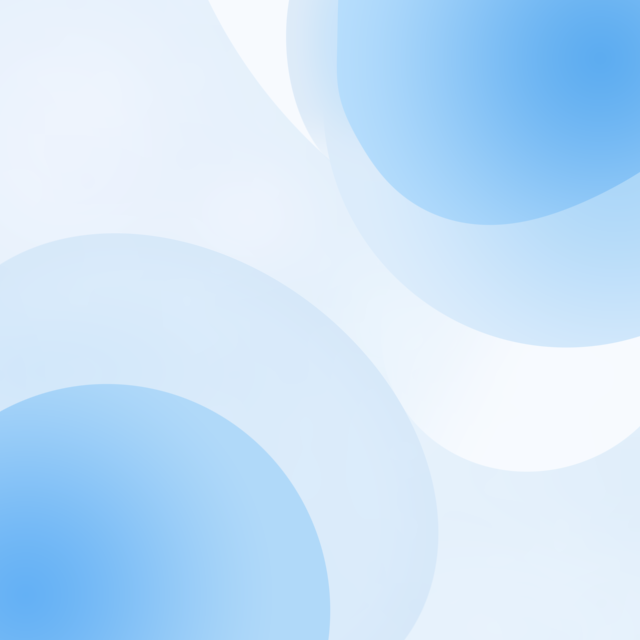
Write a WebGL 1 fragment shader that draws this background.

```glsl
precision highp float;
// Soft blue abstract background: large overlapping rounded panels.
// Each panel is an implicit ellipse or a polar curve, filled with a radial
// gradient over a pale ground; stepped noise adds faint watercolour patches.

uniform vec2 u_resolution;

#define EDGE_PIXELS 0.9
#define PATCH_STRENGTH 0.012
#define GROUND vec3(0.896, 0.943, 0.985)
#define LILAC_GLOW vec3(0.941, 0.958, 0.995)
#define PEARL_GLOW vec3(0.930, 0.965, 0.994)
#define WHITE_PANEL vec3(0.968, 0.981, 0.998)
#define MIST vec3(0.857, 0.922, 0.982)
#define SKY vec3(0.700, 0.854, 0.976)
#define AZURE_LOW vec3(0.392, 0.692, 0.960)
#define AZURE_HIGH vec3(0.362, 0.674, 0.942)

float hash(vec2 cell) {
  return fract(sin(dot(cell, vec2(127.1, 311.7))) * 43758.55);
}

float valueNoise(vec2 p) {
  vec2 cell = floor(p);
  vec2 f = fract(p);
  f = f * f * (3.0 - 2.0 * f);
  float low = mix(hash(cell), hash(cell + vec2(1.0, 0.0)), f.x);
  float high = mix(hash(cell + vec2(0.0, 1.0)), hash(cell + 1.0), f.x);
  return mix(low, high, f.y);
}

// Flat-toned patches, centered on zero
float patches(vec2 p) {
  float n = 0.65 * valueNoise(p * 7.0) + 0.35 * valueNoise(p * 17.0 + 5.0);
  return floor(n * 6.0) / 6.0 - 0.42;
}

// Approximate signed distance to an ellipse with the given half extents;
// tilt (-1..1) correlates the two axes and leans the shape.
float tiltedEllipse(vec2 p, vec2 center, vec2 extent, float tilt) {
  vec2 q = (p - center) / extent;
  float form = (dot(q, q) - 2.0 * tilt * q.x * q.y) / (1.0 - tilt * tilt);
  return (sqrt(form) - 1.0) * min(extent.x, extent.y);
}

// Polar curve: a mean radius, two cosine harmonics and a small bulge to the left.
float polarBlob(vec2 p, vec2 center, vec2 axis, vec3 harmonics, float bulge) {
  vec2 d = p - center;
  float radius = length(d);
  vec2 heading = d / max(radius, 0.0001);
  float c = dot(heading, axis);
  float outline = dot(harmonics, vec3(1.0, c, 2.0 * c * c - 1.0));
  float side = max(dot(heading, vec2(-0.985, -0.17)), 0.0);
  return radius - outline - bulge * pow(side, 25.0);
}

float cover(float dist) {
  float soft = EDGE_PIXELS / min(u_resolution.x, u_resolution.y);
  return 1.0 - smoothstep(-soft, soft, dist);
}

float glow(vec2 p, vec2 center, vec2 spread) {
  vec2 q = (p - center) / spread;
  return exp(-dot(q, q));
}

vec3 radialFill(vec2 p, vec2 center, float inner, float outer, vec3 core, vec3 rim) {
  float t = clamp((distance(p, center) - inner) / (outer - inner), 0.0, 1.0);
  return mix(core, rim, mix(t, smoothstep(0.0, 1.0, t), 0.5));
}

void main() {
  vec2 p = gl_FragCoord.xy / u_resolution;
  vec3 patchTint = vec3(1.0, 0.7, 0.25) * PATCH_STRENGTH * patches(p);

  // Pale ground with broad highlights
  vec3 color = GROUND;
  color = mix(color, LILAC_GLOW, 0.8 * glow(p, vec2(0.10, 0.78), vec2(0.22, 0.24)));
  color = mix(color, LILAC_GLOW, 0.7 * glow(p, vec2(0.39, 0.66), vec2(0.10, 0.09)));
  color = mix(color, PEARL_GLOW, 0.7 * glow(p, vec2(0.60, 0.49), vec2(0.10, 0.13)));
  color = mix(color, PEARL_GLOW, 0.4 * glow(p, vec2(0.78, 0.02), vec2(0.22, 0.12)));
  color -= vec3(0.014, 0.008, 0.003) * glow(p, vec2(0.98, 0.26), vec2(0.16, 0.12));
  color += patchTint;

  // White panels: upper sliver and lower right bowl, which fades to the left
  float sliver = tiltedEllipse(p, vec2(1.040, 1.346), vec2(0.794), 0.0);
  color = mix(color, WHITE_PANEL, cover(sliver));
  float bowl = tiltedEllipse(p, vec2(0.833, 0.488), vec2(0.238, 0.225), 0.04);
  float bowlFade = smoothstep(0.52, 0.84, p.x + 0.5 * (0.44 - p.y));
  color = mix(color, WHITE_PANEL + 0.3 * patchTint, cover(bowl) * bowlFade);

  // Upper right: wide pale disc
  float disc = tiltedEllipse(p, vec2(0.885, 0.837), vec2(0.380), 0.0);
  vec3 discFill = radialFill(p, vec2(0.964, 0.766), 0.05, 0.40,
                             SKY - vec3(0.025, 0.012, 0.002), MIST + 0.004);
  color = mix(color, discFill, cover(disc));

  // Upper right: narrow veil that dissolves toward its foot
  float veil = tiltedEllipse(p, vec2(0.577, 0.932), vec2(0.130, 0.216), -0.05);
  vec3 veilFill = mix(MIST + vec3(0.012, 0.0, -0.008), mix(MIST, SKY, 0.42),
                      smoothstep(0.0, 0.085, -veil));
  float veilFade = mix(0.35, 1.0, smoothstep(0.72, 0.84, p.y));
  color = mix(color, veilFill, cover(veil) * veilFade);

  // Upper right: saturated blob
  float blob = polarBlob(p, vec2(0.781, 0.896), vec2(-0.5, -0.866),
                         vec3(0.3326, -0.1247, 0.0448), 0.010);
  vec3 blobFill = radialFill(p, vec2(0.938, 0.909), 0.0, 0.41, AZURE_HIGH, SKY + 0.012);
  color = mix(color, blobFill, cover(blob));

  // Lower left: broad tilted halo
  float halo = tiltedEllipse(p, vec2(0.281, 0.261), vec2(0.404, 0.3745), -0.25);
  vec3 haloFill = mix(MIST - vec3(0.014, 0.010, 0.005), MIST, smoothstep(0.0, 0.10, -halo));
  haloFill = mix(haloFill, mix(MIST, SKY, 0.2), glow(p, vec2(0.08, 0.42), vec2(0.22, 0.10)));
  color = mix(color, haloFill + patchTint, cover(halo));

  // Lower left: saturated disc
  float core = tiltedEllipse(p, vec2(0.167, 0.046), vec2(0.349, 0.354), 0.0);
  vec3 coreFill = radialFill(p, vec2(0.04, 0.07), 0.0, 0.39, AZURE_LOW, SKY - vec3(0.01, 0.004, 0.0));
  color = mix(color, coreFill, cover(core));

  gl_FragColor = vec4(color, 1.0);
}
```
